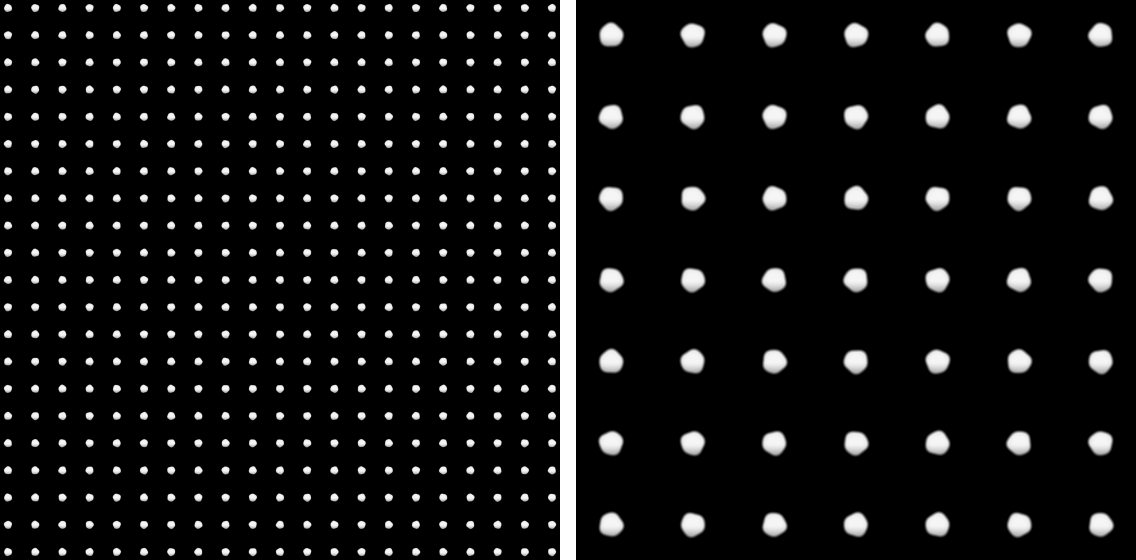
Left, the full canvas; right, a detail of the centre.
A WebGL 1 fragment shader for this pattern:

```glsl
precision highp float;
// A 21 by 21 grid of small, slightly uneven white beads on black, lit from above.

uniform vec2 u_resolution;

const float SPACING = 0.04857;    // distance between bead centres
const float BEAD_RADIUS = 0.0070;
const float ROUGHNESS = 0.07;     // outline variation, as a share of the radius
const float EDGE_SOFTNESS = 0.0013;
const float TAU = 6.2831853;

// Two random values from 0 to 1 for each bead
vec2 hash22(vec2 p) {
    vec3 q = fract(vec3(p.xyx) * vec3(0.1031, 0.1030, 0.0973));
    q += dot(q, q.yzx + 33.33);
    return fract((q.xx + q.yz) * q.zy);
}

// Radius of a bumpy outline in the direction of offset
float bumpyRadius(vec2 offset, vec2 seed, float radius, float roughness) {
    float angle = atan(offset.y, offset.x + 1e-6);
    vec2 phase = seed * TAU;
    float bumps = 0.6 * cos(3.0 * angle + phase.x) + 0.4 * cos(5.0 * angle + phase.y);
    return radius * (1.0 + roughness * bumps);
}

// Bright top that falls to grey at the lower rim
float beadShade(vec2 offset, float radius) {
    vec2 n = offset / radius;
    float lowerSide = smoothstep(0.0, 1.1, -n.y);
    float rim = smoothstep(0.5, 1.1, length(n));
    return 0.96 - 0.24 * lowerSide - 0.06 * rim;
}

void main() {
    vec2 position = (gl_FragCoord.xy - 0.5 * u_resolution) / min(u_resolution.x, u_resolution.y);

    // Nearest bead of the centred grid
    vec2 cell = floor(position / SPACING + 0.5);
    vec2 offset = position - cell * SPACING;
    vec2 seed = hash22(cell + 50.0);

    // Soft silhouette
    float radius = bumpyRadius(offset, seed, BEAD_RADIUS, ROUGHNESS);
    float pixel = 1.0 / min(u_resolution.x, u_resolution.y);
    float softness = max(EDGE_SOFTNESS, 0.6 * pixel);
    float coverage = 1.0 - smoothstep(-softness, softness, length(offset) - radius);

    gl_FragColor = vec4(vec3(coverage * beadShade(offset, BEAD_RADIUS)), 1.0);
}
```
